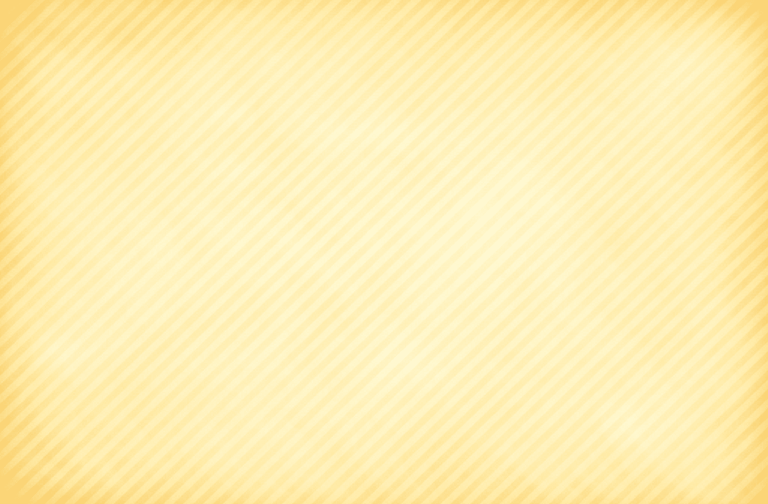
A WebGL 2 fragment shader for this background:

```glsl
#version 300 es
precision highp float;
// Warm cream paper with fine diagonal stripes and golden, worn borders.
// One tone value (0 = pale cream, 1 = gold) sums a vignette, soft patches,
// stripes and layered-sine mottling, and a colour ramp then paints it.

uniform vec2 u_resolution;
out vec4 fragColor;

const vec3 PALE = vec3(1.0, 0.974, 0.815);
const vec3 CREAM = vec3(1.0, 0.946, 0.735);
const vec3 BUTTER = vec3(1.0, 0.920, 0.650);
const vec3 GOLD = vec3(0.99, 0.872, 0.545);
const float STRIPE_ANGLE = 0.765;
const float STRIPE_PERIOD = 0.0272;

float hash(vec2 p) {
    return fract(sin(dot(p, vec2(127.1, 311.7))) * 43758.5453);
}

// Layered sines, each layer turned, bent and finer than the last
float mottle(vec2 p) {
    mat2 turn = mat2(0.8, 0.6, -0.6, 0.8);
    float sum = 0.0;
    float weight = 0.5;
    for (int i = 0; i < 5; i++) {
        p += 0.6 * sin(p.yx * 1.3 + float(i));
        sum += weight * sin(p.x) * sin(p.y + 0.7);
        p = turn * p * 1.9;
        weight *= 0.62;
    }
    return sum;
}

// Soft elliptical patch, 1 at its centre
float patchGlow(vec2 uv, vec2 centre, vec2 radius) {
    vec2 d = (uv - centre) / radius;
    return exp(-dot(d, d));
}

// Gold bleeding in from the four sides
float borderTone(vec2 uv, float aspect, float wear) {
    float left = exp(-uv.x * aspect / (0.055 + wear));
    float right = exp(-(1.0 - uv.x) * aspect / (0.058 + wear));
    float bottom = exp(-uv.y / (0.050 + wear));
    float top = exp(-(1.0 - uv.y) / (0.060 + wear));
    return 0.58 * left + 0.60 * right + 0.42 * bottom + 0.42 * top;
}

// Light and dark clouds in the paper
float cloudTone(vec2 uv) {
    float light = 0.16 * patchGlow(uv, vec2(0.295, 0.77), vec2(0.035, 0.03));
    light += 0.15 * patchGlow(uv, vec2(0.51, 0.735), vec2(0.09, 0.035));
    light += 0.12 * patchGlow(uv, vec2(0.31, 0.66), vec2(0.06, 0.03));
    light += 0.18 * patchGlow(uv, vec2(0.10, 0.83), vec2(0.08, 0.06));
    light += 0.20 * patchGlow(uv, vec2(0.92, 0.88), vec2(0.06, 0.07));
    light += 0.14 * patchGlow(uv, vec2(0.64, 0.56), vec2(0.09, 0.11));
    light += 0.12 * patchGlow(uv, vec2(0.41, 0.53), vec2(0.12, 0.10));
    light += 0.16 * patchGlow(uv, vec2(0.52, 0.29), vec2(0.05, 0.05));
    light += 0.22 * patchGlow(uv, vec2(0.07, 0.30), vec2(0.05, 0.04));
    light += 0.20 * patchGlow(uv, vec2(0.83, 0.16), vec2(0.06, 0.05));
    light += 0.14 * patchGlow(uv, vec2(0.93, 0.36), vec2(0.04, 0.10));
    float dark = 0.16 * patchGlow(uv, vec2(0.79, 0.53), vec2(0.06, 0.07));
    dark += 0.14 * patchGlow(uv, vec2(0.12, 0.93), vec2(0.12, 0.035));
    dark += 0.10 * patchGlow(uv, vec2(0.25, 0.20), vec2(0.14, 0.06));
    return dark - light;
}

// Smooth-edged bands from -1 to 1, climbing to the right
float stripes(vec2 p, float pixel) {
    float across = dot(p, vec2(-sin(STRIPE_ANGLE), cos(STRIPE_ANGLE)));
    float wave = abs(fract(across / STRIPE_PERIOD) - 0.5) * 4.0 - 1.0;
    float softness = 0.12 + 2.5 * pixel / STRIPE_PERIOD;
    return smoothstep(-softness, softness, wave) * 2.0 - 1.0;
}

vec3 ramp(float tone) {
    float t = clamp(tone, 0.0, 1.25) * 3.0;
    vec3 colour = mix(PALE, CREAM, clamp(t, 0.0, 1.0));
    colour = mix(colour, BUTTER, clamp(t - 1.0, 0.0, 1.0));
    return mix(colour, GOLD, max(t - 2.0, 0.0));
}

void main() {
    vec2 uv = gl_FragCoord.xy / u_resolution;
    float aspect = u_resolution.x / u_resolution.y;
    vec2 p = vec2(uv.x * aspect, uv.y);
    float cloud = mottle(p * 8.0);
    float fibre = mottle(p * 45.0 + 3.0);
    float grain = hash(floor(p * 336.0)) - 0.5;

    // Broad pale centre
    vec2 fromCentre = (uv - vec2(0.52, 0.48)) * 2.0;
    float tone = 0.22 + 0.23 * dot(fromCentre, fromCentre);

    // Worn borders, clouds, stripes and paper grain
    tone += borderTone(uv, aspect, 0.025 * cloud);
    tone += cloudTone(uv) + 0.13 * cloud;
    tone += (0.13 + 0.04 * cloud) * stripes(p, 1.0 / u_resolution.y);
    tone += 0.07 * fibre + 0.09 * grain;

    fragColor = vec4(ramp(tone), 1.0);
}
```
